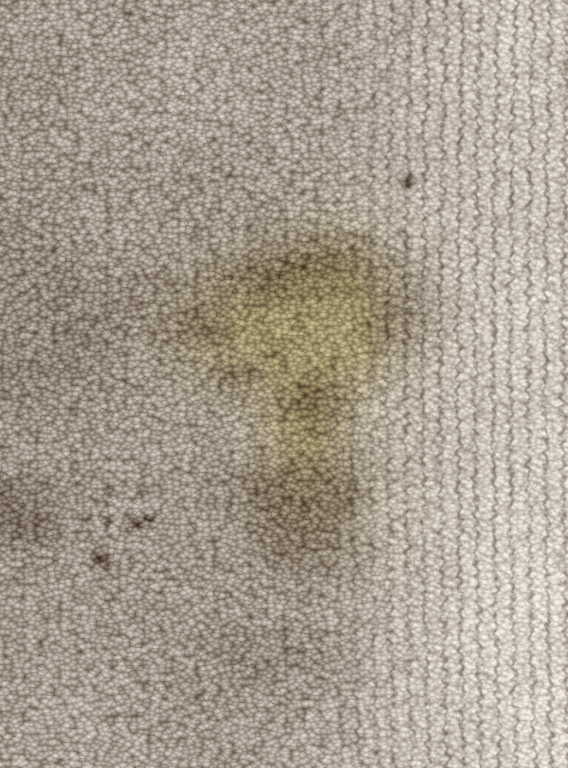
Give the GLSL for this texture, as a WebGL 2 fragment shader.

```glsl
#version 300 es
precision highp float;

#define RIB_WIDTH 0.0228
#define TUFT_SIZE 0.0062
#define GRAIN 0.62
#define RIB_DEPTH 0.42
#define STAIN_DEPTH 0.34
#define SPOT_DEPTH 0.62
#define DARK_PILE vec3(0.35, 0.29, 0.24)
#define LIGHT_PILE vec3(0.85, 0.82, 0.78)
#define OLIVE_TINT vec3(0.98, 0.97, 0.77)

uniform vec2 u_resolution;
out vec4 fragColor;

// Centre and radii of the soft dark stains
const vec4 STAINS[10] = vec4[10](
    vec4(0.43, 0.655, 0.070, 0.034), vec4(0.345, 0.632, 0.050, 0.026),
    vec4(0.267, 0.578, 0.032, 0.025), vec4(0.304, 0.508, 0.022, 0.018),
    vec4(0.52, 0.596, 0.045, 0.055), vec4(0.415, 0.470, 0.036, 0.036),
    vec4(0.385, 0.360, 0.065, 0.040), vec4(0.440, 0.368, 0.032, 0.034),
    vec4(0.405, 0.300, 0.065, 0.050), vec4(0.02, 0.335, 0.060, 0.040));

// Centre, radius and strength of the small spots
const vec4 SPOTS[9] = vec4[9](
    vec4(0.531, 0.763, 0.010, 0.9), vec4(0.177, 0.319, 0.009, 1.0),
    vec4(0.194, 0.322, 0.007, 1.0), vec4(0.143, 0.363, 0.008, 0.7),
    vec4(0.188, 0.361, 0.008, 0.6), vec4(0.131, 0.274, 0.010, 0.8),
    vec4(0.138, 0.261, 0.007, 0.8), vec4(0.113, 0.323, 0.008, 0.4),
    vec4(0.139, 0.318, 0.007, 0.6));

vec2 hash2(vec2 p) {
    vec3 h = fract(p.xyx * vec3(0.1031, 0.1030, 0.0973));
    h += dot(h, h.yzx + 33.33);
    return fract((h.xx + h.yz) * h.zy);
}

// Cellular noise: nearest distance and a random value for that cell
vec2 cellular(vec2 p) {
    vec2 cell = floor(p), nearest = vec2(9.0, 0.0);
    for (int y = -1; y <= 1; y++)
    for (int x = -1; x <= 1; x++) {
        vec2 id = cell + vec2(x, y);
        vec2 rnd = hash2(id + 57.0);
        float d = length(id + rnd - p);
        if (d < nearest.x) nearest = vec2(d, fract(rnd.x * 7.3 + rnd.y * 3.1));
    }
    return nearest;
}

float layeredSines(vec2 p) {
    float sum = 0.0, amp = 0.5;
    for (int i = 0; i < 4; i++) {
        sum += amp * sin(p.x + 1.3 * sin(p.y)) * cos(p.y + 0.7 * sin(p.x));
        p = mat2(1.5, 1.1, -1.1, 1.5) * p + 1.7;
        amp *= 0.55;
    }
    return sum;
}

float blob(vec2 p, vec2 centre, vec2 radius) {
    vec2 d = (p - centre) / radius;
    return exp(-dot(d, d));
}

// Broad light across the cloth
float pileLight(vec2 p) {
    float tone = mix(0.51, 0.81, smoothstep(0.32, 0.70, p.x));
    tone += 0.11 * blob(p, vec2(0.72, 0.12), vec2(0.30, 0.35));
    tone += 0.09 * blob(p, vec2(0.12, 0.04), vec2(0.28, 0.18));
    tone += 0.10 * blob(p, vec2(0.25, 0.90), vec2(0.22, 0.16));
    tone += 0.07 * blob(p, vec2(0.22, 0.43), vec2(0.13, 0.09));
    tone -= 0.10 * blob(p, vec2(0.04, 0.57), vec2(0.16, 0.12));
    tone -= 0.13 * blob(p, vec2(0.32, 0.145), vec2(0.14, 0.050));
    return tone + 0.06 * layeredSines(p * 17.0);
}

// Dark seams between ribs and the rounded pile inside each rib
float ribShade(vec2 p, float strength) {
    float wobble = 0.09 * sin(p.y * 390.0 + 2.0 * sin(p.x * 70.0)) + 0.22 * layeredSines(p * 60.0);
    float column = (p.x + 0.008 * sin(p.y * 3.0)) / RIB_WIDTH + wobble;
    float across = fract(column) - 0.5;
    float seam = 1.0 - smoothstep(0.04, 0.19, abs(across));
    float stitch = sin(p.y * 600.0 + across * 5.0 + floor(column + 0.5) * 2.4);
    return strength * (0.07 - RIB_DEPTH * seam * (0.75 + 0.25 * stitch) + 0.06 * stitch);
}

void main() {
    vec2 p = gl_FragCoord.xy / u_resolution.y;
    vec2 warped = p + 0.010 * vec2(layeredSines(p * 48.0), layeredSines(p.yx * 52.0 + 4.0));

    // Woven grain
    vec2 tuft = cellular(p / (TUFT_SIZE * vec2(1.25, 0.9)));
    vec2 clump = cellular(p / (TUFT_SIZE * vec2(2.3, 1.6)) + 19.0);
    float grain = 0.45 - tuft.x + 0.45 * (tuft.y - 0.5) + 0.35 * (0.45 - clump.x);
    float ribbed = mix(0.22, 1.0, smoothstep(0.36, 0.62, p.x));
    float tone = pileLight(p) + GRAIN * grain * mix(1.1, 0.75, ribbed) + ribShade(p, ribbed);

    // Soft stains
    float stain = 0.0;
    for (int i = 0; i < 10; i++) stain += blob(warped, STAINS[i].xy, STAINS[i].zw);
    tone -= STAIN_DEPTH * (1.0 - exp(-1.3 * stain));

    // Small spots
    float spot = 0.0;
    vec2 ragged = p + 0.004 * vec2(layeredSines(p * 210.0), layeredSines(p.yx * 230.0));
    for (int i = 0; i < 9; i++)
        spot = max(spot, SPOTS[i].w * blob(ragged, SPOTS[i].xy, SPOTS[i].zz));
    tone -= SPOT_DEPTH * spot;

    // Yellowed area
    float olive = blob(warped, vec2(0.35, 0.575), vec2(0.115, 0.080))
        + blob(warped, vec2(0.435, 0.590), vec2(0.075, 0.095))
        + 0.8 * blob(warped, vec2(0.395, 0.440), vec2(0.055, 0.065))
        + 0.4 * blob(warped, vec2(0.405, 0.345), vec2(0.090, 0.080));
    olive = min(olive, 1.0);

    vec3 colour = mix(DARK_PILE, LIGHT_PILE, clamp(tone, -0.35, 1.22));
    colour *= mix(vec3(1.0), OLIVE_TINT, olive);
    fragColor = vec4(colour, 1.0);
}
```
